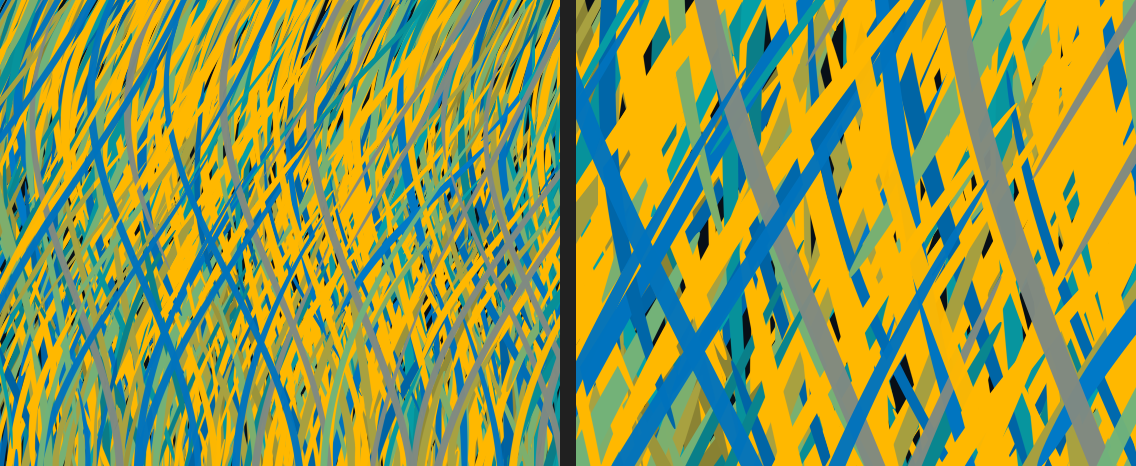
Left, the full canvas; right, a detail of the centre.
Give the GLSL for this pattern, as a Shadertoy shader.

```glsl
const vec3 NIGHT = vec3(0.03, 0.06, 0.09);
const vec3 YELLOW = vec3(1.0, 0.72, 0.0);
const vec3 OLIVE = vec3(0.66, 0.63, 0.25);
const vec3 MOSS = vec3(0.52, 0.49, 0.19);
const vec3 GREEN = vec3(0.44, 0.70, 0.48);
const vec3 TEAL = vec3(0.02, 0.63, 0.66);
const vec3 LAGOON = vec3(0.04, 0.48, 0.52);
const vec3 BLUE = vec3(0.0, 0.45, 0.74);
const vec3 GREY = vec3(0.50, 0.54, 0.51);

const int LAYERS = 27;
const int LONG_LAYERS = 4;

vec4 hash4(vec2 p) {
    vec4 q = fract(p.xyxy * vec4(0.1031, 0.1030, 0.0973, 0.1099));
    q += dot(q, q.wzxy + 33.33);
    return fract((q.xxyz + q.yzzw) * q.zywx);
}

// Sideways drift of a strand family: steep at mid height, leaning right at the top
float drift(float y, float lean, float phase) {
    return 0.17 * lean * sin(3.0 * (y - 0.42) + phase) + 0.15 * y * y * y + 0.07 * y;
}

// Short strands: yellow gathers in the centre, teal at the right edge
vec3 shortColor(float pick, float shade, float across, float depth) {
    float centre = 1.0 - smoothstep(0.15, 0.52, abs(across - 0.52));
    float yellowShare = mix(0.19, 0.46, centre) + 0.06 * depth;
    if (pick < yellowShare) return YELLOW;
    float rest = (pick - yellowShare) / (1.0 - yellowShare);
    rest = mix(rest, 0.68, 0.75 * smoothstep(0.92, 1.0, across));
    if (rest < 0.31) return mix(MOSS, OLIVE, smoothstep(0.1, 0.6, shade + 0.4 * depth));
    if (rest < 0.55) return mix(GREEN, OLIVE, 0.35 * shade);
    if (rest < 0.80) return mix(LAGOON, TEAL, shade);
    return BLUE * mix(0.82, 1.06, shade);
}

// Long strands lying on top
vec3 longColor(float pick) {
    if (pick < 0.46) return GREY;
    if (pick < 0.76) return BLUE;
    return pick < 0.90 ? YELLOW : GREEN;
}

// Half width of a strand along its length, pointed at both ends
float taper(float along) {
    return pow(max(4.0 * along * (1.0 - along), 0.0), 0.45);
}

// Coverage of one strand inside a cell of the given width
float strand(float side, float along, float halfWidth, float cell, vec4 rnd, float blur) {
    float slack = 0.5 * cell - halfWidth - blur;
    float bend = 0.6 * (rnd.x * 2.0 - 1.0) * (2.0 * along - 1.0)
               + 0.4 * (rnd.y * 2.0 - 1.0) * sin(5.0 * along + 6.28 * rnd.z);
    float dist = abs(side - slack * bend);
    return smoothstep(-blur, blur, halfWidth * taper(along) - dist);
}

void mainImage(out vec4 fragColor, in vec2 fragCoord) {
    vec2 p = fragCoord / iResolution.y;
    float aspect = iResolution.x / iResolution.y;
    float blur = 0.75 / iResolution.y;
    vec3 color = NIGHT;

    // Paint the layers from back to front
    for (int i = 0; i < LAYERS; i++) {
        float id = float(i);
        float depth = id / float(LAYERS);
        bool isLong = i >= LAYERS - LONG_LAYERS;
        vec4 layer = hash4(vec2(id * 7.0 + 3.0, id * 3.0 + 11.0));

        // Neighbouring layers lean in opposite directions
        float side = i % 2 == 0 ? 1.0 : -1.0;
        float lean = side * mix(isLong ? 0.85 : 0.3, 1.2, layer.x);
        float cell = isLong ? 0.21 : 0.068;
        float span = isLong ? 1.7 : mix(0.35, 0.85, layer.y);

        // Follow the family curve, then split into columns and rows
        float u = p.x - drift(p.y, lean, 0.7 * (layer.z - 0.5));
        u += 0.02 * sin(4.0 * p.x + 2.0 * p.y + 6.28 * layer.w);
        u = u / cell + layer.w * 9.0;
        float column = floor(u);
        float v = p.y / span + hash4(vec2(column, id * 17.0)).x;
        float row = floor(v);

        vec4 shape = hash4(vec2(column + id * 57.0, row + id * 13.0));
        vec4 tone = hash4(vec2(column + id * 31.0, row + id * 71.0 + 5.0));
        float halfWidth = isLong ? mix(0.007, 0.010, shape.w) : mix(0.004, 0.0105, shape.w);
        float cover = strand((u - column - 0.5) * cell, v - row, halfWidth, cell, shape, blur);

        // Leave some cells empty, more of them near the sides
        float across = p.x / aspect;
        float presence = 0.94 - 0.14 * smoothstep(0.3, 0.5, abs(across - 0.5));
        cover *= step(tone.x, presence);

        vec3 paint = isLong ? longColor(tone.y)
                            : shortColor(tone.y, tone.z, across + 0.1 * (tone.w - 0.5), depth);
        color = mix(color, paint, cover * (isLong ? 0.97 : 1.0));
    }
    fragColor = vec4(color, 1.0);
}
```
